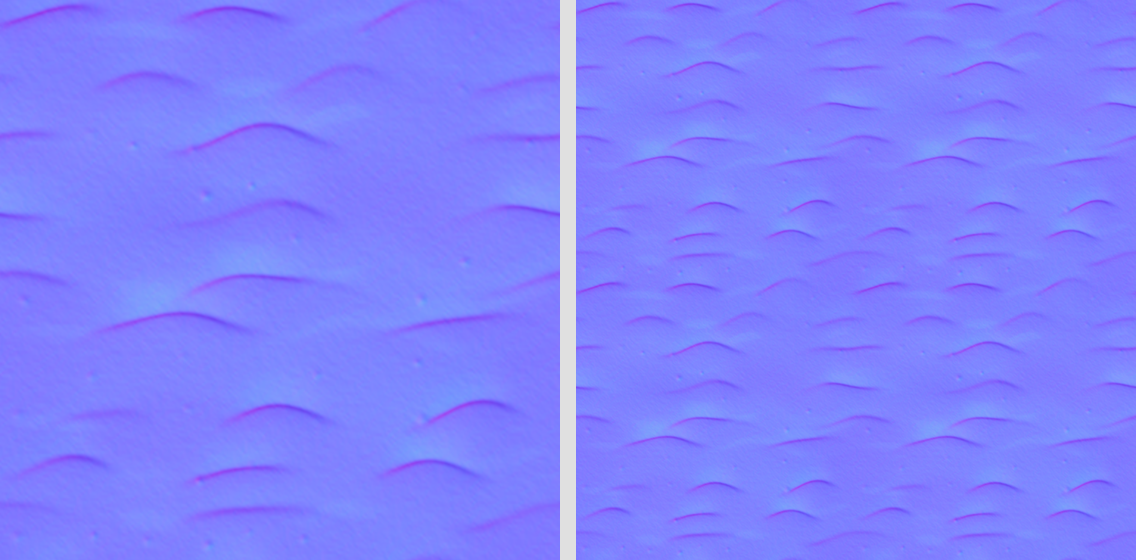
Left: one tile. Right: repeated 2 by 2.
This texture map is drawn by a three.js fragment shader. Its source:

```glsl
// Tiling normal map of wind-rippled sand: wavy crests with steep lee faces,
// soft lit backs, faint streaks, fine grain and a scatter of small pits.
// Slopes are summed analytically, then packed as a tangent-space normal.

#define ROWS 9             // ripple rows over the tile height
#define CREST_HEIGHT 0.021 // sideways waviness of a crest line
#define CREST_WIDTH 0.0046 // thickness of the sharp edge
#define LEE_SLOPE 0.47     // steepness of the sharp edge
#define LEE_FADE 0.024     // soft falloff below the edge
#define BACK_SLOPE 0.13    // lit slope above the edge
#define BACK_WIDTH 0.021   // distance of the lit slope from the edge
#define SWELL 0.12         // broad undulation
#define GRAIN 0.038        // fine sand roughness
#define PIT_CELLS 10.0     // pit grid over the tile
#define PIT_SHARE 0.3      // share of cells holding a pit

varying vec2 vUv;

const float TAU = 6.2831853;

float hash(vec2 p) {
  return fract(sin(dot(p, vec2(127.1, 311.7))) * 43758.5453);
}

// Value noise that wraps after the given whole number of cells.
float wrapNoise(vec2 p, vec2 period) {
  vec2 i = floor(p), f = fract(p);
  f = f * f * f * (f * (f * 6.0 - 15.0) + 10.0);
  vec2 a = mod(i, period), b = mod(i + 1.0, period);
  return mix(mix(hash(a), hash(vec2(b.x, a.y)), f.x),
             mix(hash(vec2(a.x, b.y)), hash(b), f.x), f.y);
}

// Downhill direction of one row of crests.
vec2 crestTilt(vec2 uv, float row) {
  float turns = 2.0 + step(0.45, hash(vec2(row, 3.1)));
  float phase = TAU * (turns * uv.x + hash(vec2(row, 7.3)));
  float bend = TAU * ((5.0 - turns) * uv.x + hash(vec2(row, 11.9)));
  float ripple = TAU * (5.0 * uv.x + hash(vec2(row, 17.7)));

  // Crest line and its slope along x.
  float base = (row + 0.5 + 0.5 * (hash(vec2(row, 23.5)) - 0.5)) / float(ROWS);
  float line = base + CREST_HEIGHT
    * (sin(phase) + 0.4 * sin(bend) + 0.16 * sin(ripple));
  float slope = CREST_HEIGHT * TAU * (turns * cos(phase)
    + 0.4 * (5.0 - turns) * cos(bend) + 0.8 * cos(ripple));
  float d = fract(uv.y - line + 0.5) - 0.5;

  // Crests are strongest just before each peak and taper to long faint tails.
  float patches = wrapNoise(vec2(uv.x * 5.0, row), vec2(5.0, float(ROWS)));
  float reach = 0.5 + 0.5 * sin(phase + 0.4);
  float strength = smoothstep(0.08, 0.98, reach)
    * mix(0.3, 1.0, smoothstep(0.15, 0.65, patches));

  float width = CREST_WIDTH * mix(2.6, 1.0, strength);
  float edge = exp(-d * d / (width * width));
  float lee = d > 0.0 ? edge : mix(edge, exp(d / LEE_FADE), 0.43);
  float rise = max(d, 0.0) / BACK_WIDTH;
  float back = rise * exp(1.0 - rise) * mix(0.2, 1.0, reach) * strength;
  float tilt = BACK_SLOPE * back - LEE_SLOPE * strength * lee;
  return tilt * vec2(-slope, 1.0);
}

// Broad swells and thin bright streaks between the crests.
vec2 swellTilt(vec2 uv) {
  float y = uv.y - 0.018 * sin(TAU * 2.0 * uv.x) - 0.01 * sin(TAU * 3.0 * uv.x + 2.0);
  float broad = wrapNoise(vec2(uv.x * 3.0, y * 8.0), vec2(3.0, 8.0)) - 0.35;
  float fine = wrapNoise(vec2(uv.x * 6.0, y * 24.0) + 0.4, vec2(6.0, 24.0));
  float streak = smoothstep(0.72, 1.0, fine) * 0.08;
  float side = wrapNoise(uv * vec2(4.0, 7.0) + 0.7, vec2(4.0, 7.0)) - 0.5;
  return vec2(0.045 * side, SWELL * broad + 0.04 * (fine - 0.5) + streak);
}

// Slope of a fine bumpy surface.
vec2 grainTilt(vec2 uv, float cells) {
  vec2 p = uv * cells, period = vec2(cells), e = vec2(0.5, 0.0);
  return vec2(wrapNoise(p - e.xy, period) - wrapNoise(p + e.xy, period),
              wrapNoise(p - e.yx, period) - wrapNoise(p + e.yx, period));
}

// Small round dents, at most one in each cell.
vec2 pitTilt(vec2 uv) {
  vec2 p = uv * PIT_CELLS;
  vec2 cell = mod(floor(p), PIT_CELLS);
  vec2 centre = 0.25 + 0.5 * vec2(hash(cell + 31.3), hash(cell + 57.9));
  float radius = mix(0.06, 0.09, hash(cell + 71.7));
  vec2 q = (fract(p) - centre) / radius;
  float depth = step(hash(cell + 13.7), PIT_SHARE) * mix(0.15, 0.42, hash(cell + 91.1));
  return -depth * q * exp(-dot(q, q));
}

void main() {
  vec2 uv = fract(vUv);
  vec2 tilt = swellTilt(uv) + pitTilt(uv);
  for (int row = 0; row < ROWS; row++) tilt += crestTilt(uv, float(row));
  tilt += GRAIN * (grainTilt(uv, 96.0) + grainTilt(uv, 190.0));

  // Pack the unit normal into colour.
  tilt = clamp(tilt, -0.68, 0.68);
  float up = sqrt(max(1.0 - dot(tilt, tilt), 0.0));
  gl_FragColor = vec4(0.5 + 0.5 * vec3(tilt, up), 1.0);
}
```
